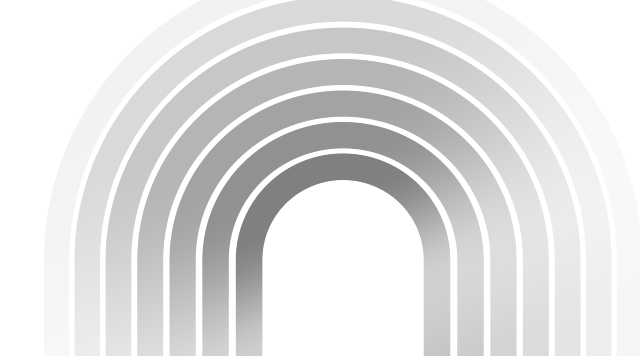
A Shadertoy shader for this background:

```glsl
// Seven nested grey arches on white, each shaded by a slanted gradient.

const int ARCH_COUNT = 7;
const vec2 ARCH_CENTER = vec2(0.9636, 0.270);  // in canvas heights
const float BAND_WIDTH = 0.0748;
const vec2 SHADE_DIRECTION = vec2(0.42, -0.90);

// Signed distance to an arch: half an ellipse standing on straight legs
float archDistance(vec2 p, vec2 radii) {
    vec2 q = vec2(p.x, max(p.y, 0.0));
    float level = length(q / radii);
    float slope = length(q / (radii * radii));
    return level * (level - 1.0) / max(slope, 1e-4);
}

// Inner half-width and height; the gaps narrow slightly outward at the sides
vec2 innerRadii(float index) {
    return vec2(0.2265 + index * (0.0953 - 0.00082 * index),
                0.2242 + 0.0890 * index);
}

// Smooth coverage of the inside of a shape
float coverage(float dist, float pixel) {
    return 1.0 - smoothstep(-0.6 * pixel, 0.6 * pixel, dist);
}

// Grey of one band along the slanted axis
float bandShade(float index, float along) {
    float dark = 0.50 + 0.07 * index + 0.03 * step(5.5, index);
    float light = 0.815 + 0.0265 * index;
    float grey = mix(dark, light, smoothstep(0.88 - 0.085 * index, 1.22, along));
    float lowerShadow = 0.06 * (1.0 - index / float(ARCH_COUNT));
    return grey - lowerShadow * smoothstep(1.24, 1.52, along);
}

void mainImage(out vec4 fragColor, in vec2 fragCoord) {
    float pixel = 1.0 / iResolution.y;
    vec2 uv = fragCoord * pixel;
    vec2 p = uv - ARCH_CENTER;
    float along = dot(uv - vec2(0.0, 1.0), SHADE_DIRECTION);

    // Bands over the white ground
    float grey = 1.0;
    for (int i = 0; i < ARCH_COUNT; i++) {
        float index = float(i);
        vec2 inner = innerRadii(index);
        vec2 outer = inner + BAND_WIDTH - 0.0006 * index;
        float band = coverage(archDistance(p, outer), pixel)
                   - coverage(archDistance(p, inner), pixel);
        grey = mix(grey, bandShade(index, along), band);
    }
    fragColor = vec4(vec3(grey), 1.0);
}
```
